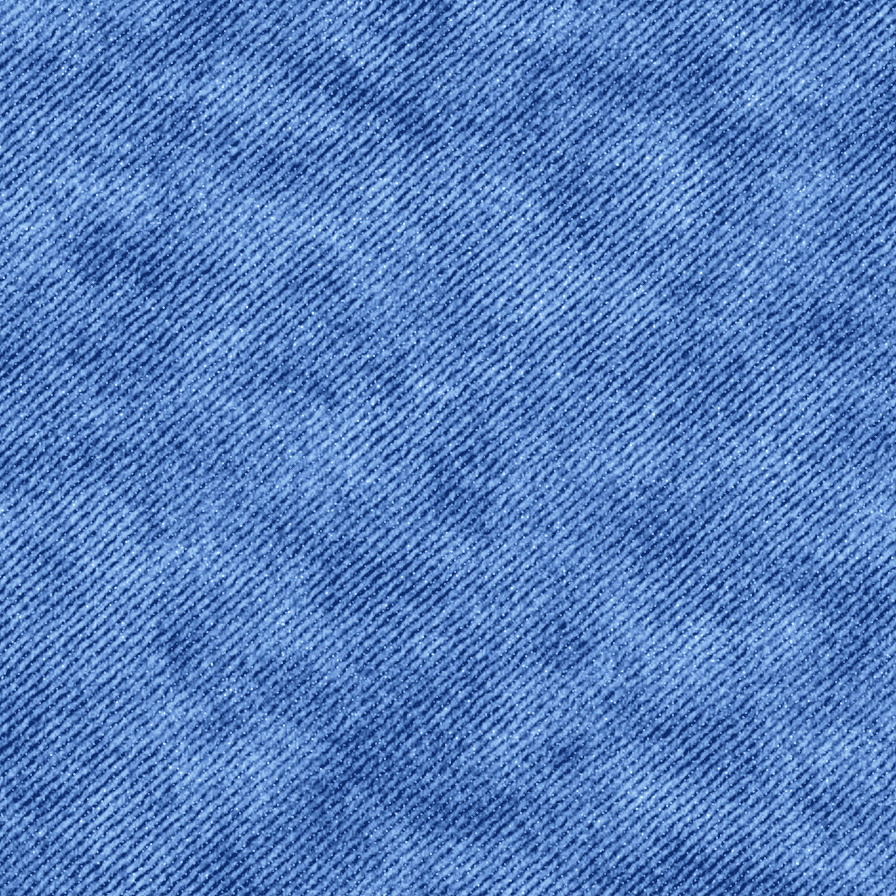
Reproduce this texture procedurally as a WebGL 2 fragment shader.

```glsl
#version 300 es
precision highp float;
// Washed denim: a diagonal twill of pale ridges and dark grooves, with
// beaded weft dots, steep thread grain, bright lint and cloudy fading.
// All layers add up to one tone, which a blue colour ramp turns into dye.

uniform vec2 u_resolution;
out vec4 fragColor;

const float TAU = 6.2831853;
const vec2 TWILL = vec2(64.0, -72.0);   // ridges per canvas along x and y
const float BEADS = 160.0;              // weft dots per unit along a groove
const float LINT = 150.0;               // lint cells per unit

float hash(vec2 p) {
  vec3 q = fract(p.xyx * vec3(0.1031, 0.1030, 0.0973));
  q += dot(q, q.yzx + 33.33);
  return fract((q.x + q.y) * q.z);
}

float valueNoise(vec2 p) {
  vec2 cell = floor(p);
  vec2 f = fract(p);
  f = f * f * (3.0 - 2.0 * f);
  float low = mix(hash(cell), hash(cell + vec2(1, 0)), f.x);
  float high = mix(hash(cell + vec2(0, 1)), hash(cell + vec2(1, 1)), f.x);
  return mix(low, high, f.y);
}

float fbm(vec2 p) {
  float sum = 0.0;
  float amplitude = 0.5;
  for (int i = 0; i < 4; i++) {
    sum += amplitude * valueNoise(p);
    p = mat2(1.6, 1.2, -1.2, 1.6) * p + 17.3;
    amplitude *= 0.6;
  }
  return sum - 0.54;
}

// Soft disc with an edge at least one pixel wide
float disc(vec2 offset, float radius, float pixel) {
  float soft = max(pixel, 0.3 * radius);
  return 1.0 - smoothstep(radius - soft, radius + soft, length(offset));
}

// Dots of weft showing near the centre of each groove
float weftBeads(float phase, float along, float pixel) {
  vec2 grid = vec2(phase, along * BEADS + 0.37 * floor(phase));
  vec2 scale = vec2(length(TWILL), BEADS);
  vec2 cell = floor(grid);
  vec2 jitter = vec2(hash(cell + 5.0), hash(cell + 77.0)) - 0.5;
  vec2 offset = (fract(grid) - 0.5 - jitter * vec2(0.25, 0.4)) / scale;
  return disc(offset, 0.0012, pixel) * hash(cell + 51.0);
}

// Sparse bright fibres scattered over the cloth
float lint(vec2 p, float density, float pixel) {
  vec2 cell = floor(p * LINT);
  vec2 jitter = 0.3 + 0.4 * vec2(hash(cell + 7.0), hash(cell + 91.0));
  vec2 offset = (fract(p * LINT) - jitter) / LINT;
  float present = step(1.0 - density, hash(cell + 23.0));
  return present * disc(offset, 0.0013, pixel);
}

vec3 dye(float tone) {
  vec3 c = mix(vec3(0.05, 0.17, 0.42), vec3(0.15, 0.30, 0.58), smoothstep(0.0, 0.19, tone));
  c = mix(c, vec3(0.23, 0.39, 0.64), smoothstep(0.19, 0.35, tone));
  c = mix(c, vec3(0.32, 0.49, 0.76), smoothstep(0.35, 0.54, tone));
  c = mix(c, vec3(0.44, 0.61, 0.86), smoothstep(0.54, 0.74, tone));
  c = mix(c, vec3(0.57, 0.74, 0.93), smoothstep(0.78, 1.05, tone));
  return mix(c, vec3(0.82, 0.92, 1.0), smoothstep(1.1, 1.5, tone));
}

void main() {
  vec2 p = gl_FragCoord.xy / u_resolution.y;
  float pixel = 0.6 / u_resolution.y;

  // Twill coordinates, slightly bent so the ridges are not ruled lines
  float bend = 0.4 * fbm(p * 12.0) + 0.25 * (valueNoise(p * 90.0) - 0.5);
  float phase = dot(p, TWILL) + bend;
  float along = dot(p, normalize(vec2(-TWILL.y, TWILL.x)));

  // Broad ridges between narrow grooves, weaker where the cloth is worn
  float wear = valueNoise(p * 9.0 + 40.0);
  float wave = cos(TAU * phase);
  float ridge = (wave - 0.2 * cos(2.0 * TAU * phase)) * mix(0.46, 0.28, wear);

  // Faded clouds drifting down to the right
  vec2 drift = vec2(p.x - 0.4 * p.y, p.y + 0.4 * p.x);
  float cloud = 0.62 * fbm(drift * vec2(12.0, 17.0) + 3.0);

  // Steep spun threads crossing the ridges, and fine grain
  vec2 steep = vec2(p.x - 0.45 * p.y, p.y + 0.45 * p.x);
  float thread = valueNoise(steep * vec2(300.0, 120.0)) - 0.5;
  float grain = valueNoise(p * vec2(470.0, 400.0) + 60.0) - 0.5;

  float tone = 0.51 + ridge + cloud + 0.4 * thread + 0.65 * grain;
  tone += 0.95 * weftBeads(phase, along, pixel);
  tone += 0.6 * lint(p, 0.06 + 0.3 * max(cloud, 0.0), pixel);

  fragColor = vec4(dye(tone), 1.0);
}
```
